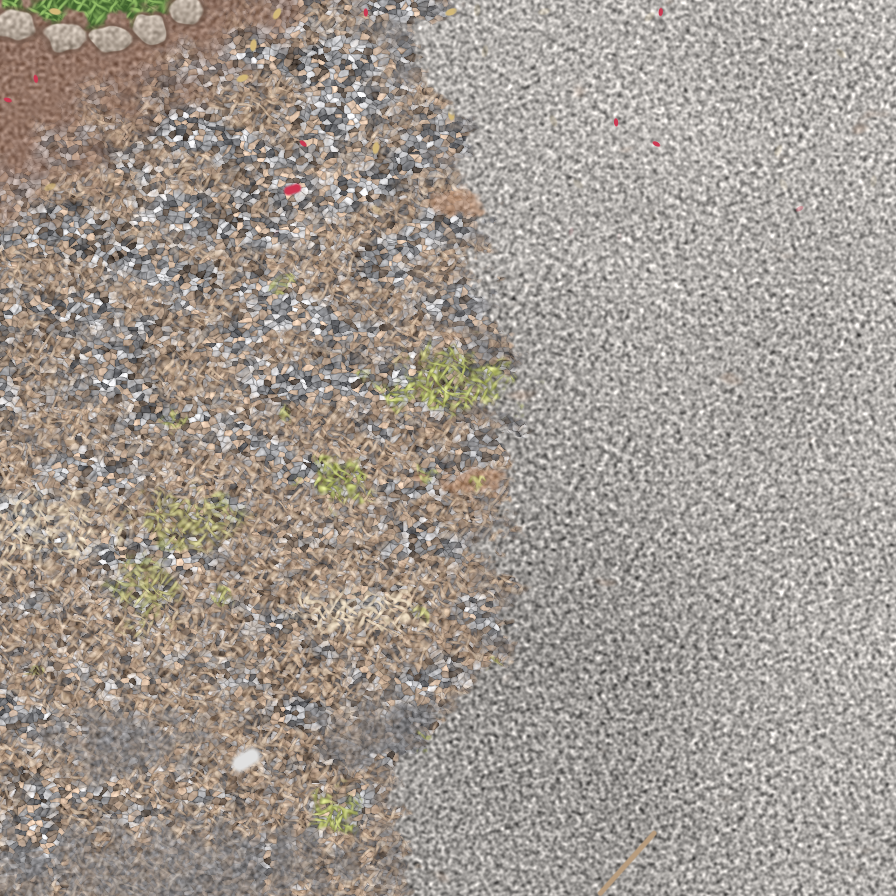
This texture is drawn by a three.js fragment shader. Its source:

```glsl
// A worn asphalt lane on the right breaks into loose gravel on the left, with
// needle litter, grass tufts and a soil bed behind rough stones in the corner.
// Gradient noise makes grain and ragged masks; nearest-cell search makes chips.
varying vec2 vUv;

float hash(vec2 p) {
  return fract(sin(dot(p, vec2(127.1, 311.7))) * 43758.55);
}

vec2 hash2(vec2 p) {
  return vec2(hash(p), hash(p + 57.3));
}

float corner(vec2 cell, vec2 f, vec2 o) {
  return dot(hash2(cell + o) * 2.0 - 1.0, f - o);
}

float noise(vec2 p) {
  vec2 i = floor(p), f = fract(p), k = vec2(0, 1);
  vec2 w = f * f * (3.0 - 2.0 * f);
  return mix(mix(corner(i, f, k.xx), corner(i, f, k.yx), w.x),
             mix(corner(i, f, k.xy), corner(i, f, k.yy), w.x), w.y);
}

float fbm(vec2 p) {
  return noise(p) + 0.5 * noise(p * 2.1 + 7.0) + 0.25 * noise(p * 4.3 + 19.0);
}

vec2 rotate(vec2 p, float a) {
  return vec2(cos(a) * p.x - sin(a) * p.y, sin(a) * p.x + cos(a) * p.y);
}

// Ragged ellipse, 1 inside
float blot(vec2 p, float x, float y, float rx, float ry) {
  float d = length((p - vec2(x, y)) / vec2(rx, ry)) + 1.3 * fbm(p * 42.0);
  return 1.0 - smoothstep(0.6, 1.2, d);
}

float stroke(vec2 p, vec2 a, vec2 b, float width) {
  vec2 e = b - a;
  float h = clamp(dot(p - a, e) / dot(e, e), 0.0, 1.0);
  return 1.0 - smoothstep(width * 0.4, width, length(p - a - e * h));
}

// x: random tone of the nearest chip, y: gap to the next one
vec2 chips(vec2 p) {
  float near = 9.0, next = 9.0, tone = 0.0;
  for (int i = 0; i < 9; i++) {
    vec2 c = floor(p) + vec2(mod(float(i), 3.0), floor(float(i) / 3.0 + 0.01)) - 1.0;
    float d = length(p - c - hash2(c));
    next = min(next, max(d, near));
    if (d < near) tone = hash(c + 91.0);
    near = min(near, d);
  }
  return vec2(tone, next - near);
}

// Sparse turned ellipses, one per chosen grid cell
float flecks(vec2 p, float scale, float density, float seed) {
  vec2 q = p * scale, id = floor(q) + seed;
  vec2 d = rotate(fract(q) - 0.3 - 0.4 * hash2(id), 6.28 * hash(id + 3.0));
  return step(hash(id + 11.0), density) * (1.0 - smoothstep(0.13, 0.23, length(d * vec2(1.0, 1.9))));
}

// Crossing thin fibres, 0 to 1
float fibres(vec2 p) {
  vec2 s = vec2(85, 230), q = p + 0.01 * noise(p * 45.0);
  float a = noise(rotate(q, 0.6) * s), b = noise(rotate(q, 2.1) * s + 31.0);
  return smoothstep(-0.15, 0.45, max(a, b));
}

vec3 asphalt(vec2 p) {
  vec2 shade = (p - vec2(0.56, 0.24)) * vec2(3.6, 2.2);
  float tone = 0.68 + 0.02 * p.y + 0.06 * fbm(p * vec2(5, 9));
  tone -= 0.1 * exp(-dot(shade, shade));
  tone += 0.48 * noise(rotate(p, 0.5) * 160.0) + 0.4 * noise(rotate(p, 1.1) * 250.0);
  return tone * vec3(1.015, 0.995, 0.975);
}

vec3 gravel(vec2 p) {
  vec2 chip = chips((p + 0.006 * noise(p * 70.0)) * vec2(132, 165));
  vec3 stone = mix(vec3(0.3, 0.305, 0.32), vec3(0.94, 0.94, 0.95), chip.x);
  stone *= mix(vec3(1), vec3(1.05, 0.92, 0.8), step(fract(chip.x * 7.0), 0.35));
  stone *= mix(0.75, 1.04, smoothstep(0.0, 0.35, chip.y));
  return stone + 0.22 * noise(p * 210.0) + 0.1 * fbm(p * vec2(14, 24));
}

void main() {
  vec2 p = vUv;
  float grain = 0.32 * noise(rotate(p, 0.8) * 190.0), fibre = fibres(p);

  // Lane edge: positive distance is on the asphalt
  float d = p.x - 0.45 - 0.115 * smoothstep(0.08, 0.3, p.y) + 0.08 * smoothstep(0.6, 0.9, p.y);
  d += 0.07 * noise(p * vec2(5, 17)) + 0.05 * fbm(p * vec2(25, 40)) + 0.02 * noise(p * 130.0);
  float lane = smoothstep(-0.008, 0.008, d);
  vec3 road = asphalt(p), col = gravel(p);

  // Dark broken crust and needle litter on the gravel
  float crust = exp(-d * d * 600.0) * smoothstep(-0.3, 0.3, fbm(p * vec2(20, 40)));
  crust = max(crust, max(blot(p, 0.43, 0.18, 0.07, 0.04), blot(p, 0.13, 0.17, 0.09, 0.04)));
  crust = max(crust, blot(p, 0.2, 0.03, 0.24, 0.05));
  col = mix(col, road * vec3(0.75, 0.76, 0.79), crust * 0.75);
  float litter = fbm(p * vec2(12, 22) + 4.0) + 0.25 - 0.2 * smoothstep(0.4, 0.65, p.y);
  litter = smoothstep(-0.15, 0.35, litter) * (1.0 - 0.6 * crust) * smoothstep(-0.2, 0.5, fibre);
  col = mix(col, mix(vec3(0.45, 0.35, 0.28), vec3(0.88, 0.78, 0.67), fibre) + grain, litter * 0.8);
  col = mix(col, road, lane);

  // Rusty litter and pale straw
  float rust = max(blot(p, 0.515, 0.772, 0.03, 0.018), blot(p, 0.525, 0.463, 0.04, 0.015));
  rust = max(rust, 0.4 * smoothstep(0.42, 0.65, fbm(p * vec2(13, 21) + 50.0)));
  col = mix(col, vec3(0.72, 0.56, 0.45) + 1.3 * grain, rust * 0.7);
  float straw = max(blot(p, 0.4, 0.32, 0.075, 0.028), blot(p, 0.05, 0.41, 0.08, 0.04));
  col = mix(col, vec3(0.9, 0.84, 0.74) + grain, straw * fibre);

  // Grass tufts
  float grass = max(blot(p, 0.5, 0.573, 0.068, 0.034), blot(p, 0.378, 0.463, 0.034, 0.025));
  grass = max(grass, 0.6 * max(blot(p, 0.21, 0.42, 0.06, 0.032), blot(p, 0.165, 0.342, 0.035, 0.038)));
  float tufts = flecks(p + 0.02 * noise(p * 60.0), 14.0, 0.2, 5.0) * (1.0 - lane) * step(p.y, 0.7);
  grass = max(max(grass, blot(p, 0.372, 0.095, 0.025, 0.027)), 0.7 * tufts);
  vec3 blades = mix(vec3(0.42, 0.45, 0.24), vec3(0.8, 0.82, 0.5), fibre) + grain;
  col = mix(col, blades, grass * smoothstep(-0.1, 0.6, fibre));

  // Soil bed, foliage and bordering stones
  float soil = smoothstep(-0.07, 0.09, p.y - 0.77 - 0.7 * p.x + 0.09 * fbm(p * 24.0));
  col = mix(col, vec3(0.57, 0.445, 0.385) + grain, soil * 0.93);
  vec3 foliage = mix(vec3(0.25, 0.38, 0.18), vec3(0.6, 0.76, 0.42), fibre);
  col = mix(col, foliage, blot(p, 0.11, 1.0, 0.09, 0.024));
  for (float k = 0.0; k < 5.0; k++) {
    vec2 q = p - vec2(0.016 + 0.06 * k - 0.003 * k * k, 0.957 + 0.0055 * (k - 1.6) * (k - 1.6));
    float r = length(q / vec2(0.027 - 0.002 * k, 0.017)) + 0.5 * noise(p * 55.0 + k);
    col = mix(col, vec3(0.42, 0.33, 0.28), 0.6 - 0.6 * smoothstep(1.0, 1.25, r));
    col = mix(col, vec3(0.72, 0.67, 0.62) + 5.0 * q.y + grain, 1.0 - smoothstep(0.85, 1.0, r));
  }

  // Fallen leaves, petals, a pale rock and a dry twig
  float upper = smoothstep(0.72, 0.84, p.y);
  col = mix(col, vec3(0.83, 0.73, 0.48), upper * (1.0 - 0.85 * lane) * flecks(p, 27.0, 0.17, 20.0));
  float petal = stroke(p, vec2(0.322, 0.787), vec2(0.331, 0.79), 0.007);
  col = mix(col, vec3(0.8, 0.22, 0.32), max(petal, upper * flecks(p, 40.0, 0.02, 70.0)));
  col = mix(col, vec3(0.88), stroke(p, vec2(0.268, 0.148), vec2(0.281, 0.156), 0.013));
  col = mix(col, vec3(0.72, 0.61, 0.49), stroke(p, vec2(0.67, 0.003), vec2(0.73, 0.07), 0.004));
  gl_FragColor = vec4(clamp(col, 0.0, 1.0), 1.0);
}
```
